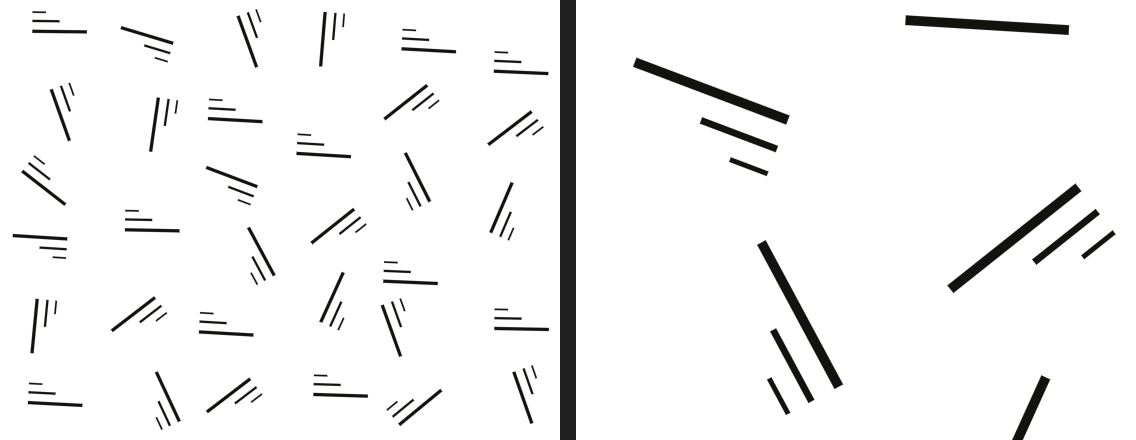
Left: the whole. Right: its middle third, enlarged.
Write a Shadertoy shader that draws this pattern.

```glsl
// Scattered marks of three parallel strokes, long, medium and short, flush at one end.
// Staggered cells hold one mark each; its turn comes from a weighted list of directions
// and its place is random within the room that the turned mark leaves in its cell.

// Lengths are in units of the canvas height.
const vec3 PAPER = vec3(1.0);
const vec3 INK = vec3(0.07, 0.07, 0.06);
const float COLUMN_WIDTH = 0.2123;
const float ROWS_EVEN = 6.0;
const float ROWS_ODD = 5.0;
const float CELL_MARGIN = 0.011;
const float EDGE_PIXELS = 0.75;
const float GOLDEN_RATIO = 0.618034;

// Each stroke: length, half thickness, offset from the long stroke.
const int STROKES = 3;
const vec3 STROKE[STROKES] = vec3[](
    vec3(0.1240, 0.0037, 0.0000),
    vec3(0.0615, 0.0026, 0.0235),
    vec3(0.0305, 0.0019, 0.0435));
const vec2 MARK_SIZE = vec2(0.1240, 0.0435);

// Each direction: angle and spread in degrees, cumulative share, handedness.
const int DIRECTIONS = 9;
const vec4 DIRECTION[DIRECTIONS] = vec4[](
    vec4(  -2.0,  1.5, 0.30,  1.0),
    vec4( 168.0, 11.0, 0.42,  1.0),
    vec4(-142.0,  1.0, 0.57,  1.0),
    vec4( -70.5,  1.0, 0.69,  1.0),
    vec4( -95.0,  5.0, 0.78,  1.0),
    vec4( 118.0,  4.0, 0.87,  1.0),
    vec4(  68.5,  4.0, 0.93, -1.0),
    vec4(  38.0,  2.0, 0.97,  1.0),
    vec4( -38.0,  2.0, 1.00,  1.0));

// Integer hash giving three values from 0 to 1.
vec3 hash3(uint seed) {
    uvec3 v = uvec3(seed, seed + 71u, seed + 193u) * 1664525u + 1013904223u;
    v.x += v.y * v.z;
    v.y += v.z * v.x;
    v.z += v.x * v.y;
    v ^= v >> 16u;
    v.x += v.y * v.z;
    v.y += v.z * v.x;
    v.z += v.x * v.y;
    return vec3(v >> 8u) / 16777216.0;
}

float boxDistance(vec2 p, vec2 halfSize) {
    vec2 d = abs(p) - halfSize;
    return length(max(d, 0.0)) + min(max(d.x, d.y), 0.0);
}

// Coverage of the three strokes, with the origin at the middle of the mark.
float markCoverage(vec2 p, float edge) {
    p += 0.5 * MARK_SIZE;
    float coverage = 0.0;
    for (int i = 0; i < STROKES; i++) {
        vec3 s = STROKE[i];
        float d = boxDistance(p - vec2(0.5 * s.x, s.z), vec2(0.5 * s.x, s.y));
        coverage = max(coverage, 1.0 - smoothstep(-edge, edge, d));
    }
    return coverage;
}

vec4 pickDirection(float pick) {
    for (int i = 0; i < DIRECTIONS - 1; i++) {
        if (pick < DIRECTION[i].z) return DIRECTION[i];
    }
    return DIRECTION[DIRECTIONS - 1];
}

void mainImage(out vec4 fragColor, in vec2 fragCoord) {
    vec2 p = fragCoord / iResolution.y;
    float aspect = iResolution.x / iResolution.y;

    // Cells: neighbouring columns differ in row count, which staggers them.
    float columns = max(1.0, round(aspect / COLUMN_WIDTH));
    float column = floor(p.x / aspect * columns);
    float rows = mod(column, 2.0) < 0.5 ? ROWS_EVEN : ROWS_ODD;
    vec2 cellSize = vec2(aspect / columns, 1.0 / rows);
    vec2 cell = vec2(column, floor(p.y * rows));
    float id = cell.x * ROWS_EVEN + cell.y;
    vec3 rnd = hash3(uint(id) + 17u);

    // Direction: the golden ratio sequence keeps the shares even.
    vec4 dir = pickDirection(fract(id * GOLDEN_RATIO + 0.13));
    float angle = radians(dir.x + dir.y * (2.0 * rnd.z - 1.0));
    float c = cos(angle), s = sin(angle);

    // Place: anywhere the turned mark stays inside its cell.
    vec2 extent = 0.5 * vec2(dot(abs(vec2(c, s)), MARK_SIZE),
                             dot(abs(vec2(s, c)), MARK_SIZE));
    vec2 room = max(0.5 * cellSize - extent - CELL_MARGIN, 0.0);
    vec2 centre = (cell + 0.5) * cellSize + room * (2.0 * rnd.xy - 1.0);

    // Turn into the frame of the mark and draw it.
    vec2 q = p - centre;
    q = vec2(c * q.x + s * q.y, dir.w * (c * q.y - s * q.x));
    float ink = markCoverage(q, EDGE_PIXELS / iResolution.y);
    fragColor = vec4(mix(PAPER, INK, ink), 1.0);
}
```
